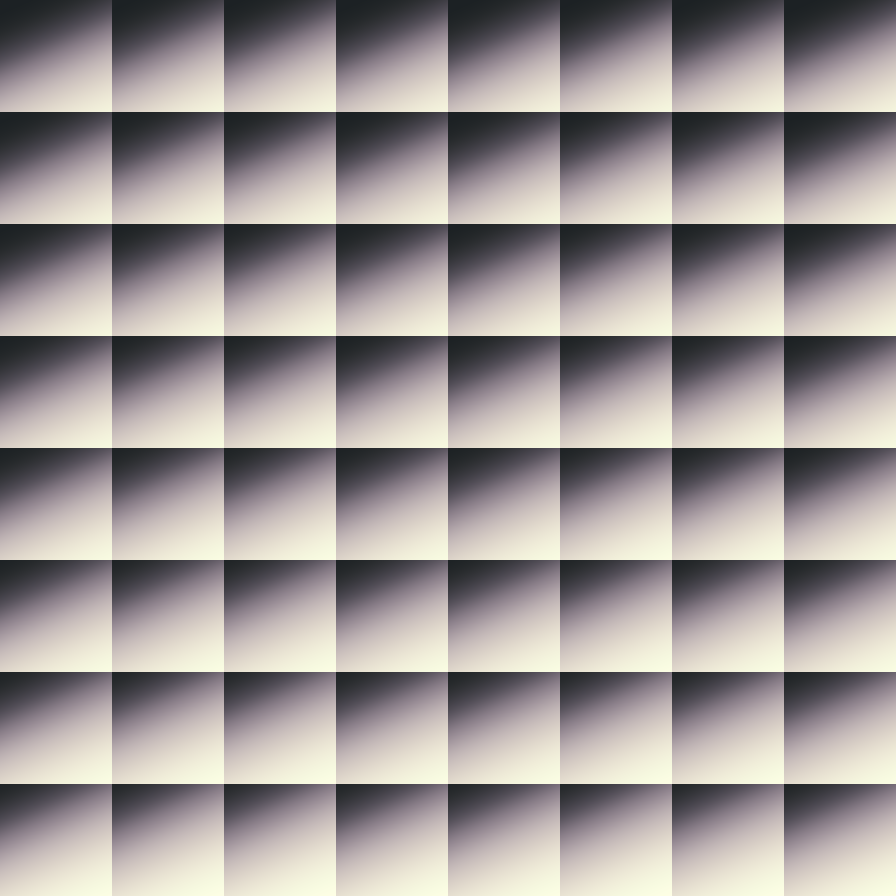
This pattern is drawn by a WebGL 2 fragment shader. Its source:

```glsl
#version 300 es
precision highp float;
// A square grid of tiles, each shaded by a tilted ramp from near-black at the
// top left through mauve to cream at the bottom right. Lower rows are lighter
// and a slow sine varies the columns; cell edges are smoothed by supersampling.

#define TILES 8.0            // repeats across and down
#define TILT 0.45            // sideways slope of the ramp
#define ROW_SHIFT 0.10       // ramp offset at the top and bottom rows
#define COLUMN_SHIFT 0.025   // ramp offset between columns
#define COLUMN_PERIOD 3.5    // columns per cycle of that offset
#define STOP_SPACING 0.2     // ramp distance between colour stops
#define SAMPLES 2            // subsamples per pixel side

uniform vec2 u_resolution;
out vec4 fragColor;

const float TAU = 6.28318;
const int LAST_STOP = 8;
const vec3 RAMP[9] = vec3[9](
    vec3(0.11, 0.13, 0.14),
    vec3(0.165, 0.175, 0.185),
    vec3(0.31, 0.295, 0.33),
    vec3(0.55, 0.505, 0.545),
    vec3(0.74, 0.695, 0.70),
    vec3(0.86, 0.825, 0.785),
    vec3(0.935, 0.92, 0.845),
    vec3(0.97, 0.98, 0.88),
    vec3(1.0, 1.0, 0.90));

vec3 rampStop(int i) {
    return RAMP[clamp(i, 0, LAST_STOP)];
}

// Catmull-Rom blend through the stops, free of visible bands.
vec3 rampColor(float t) {
    float s = clamp(t / STOP_SPACING, 0.0, float(LAST_STOP));
    int i = int(floor(s));
    float f = s - float(i);
    vec3 a = rampStop(i - 1), b = rampStop(i);
    vec3 c = rampStop(i + 1), d = rampStop(i + 2);
    return b + 0.5 * f * (c - a + f * (2.0 * a - 5.0 * b + 4.0 * c - d
             + f * (3.0 * (b - c) + d - a)));
}

// Colour at a canvas position, with both axes from 0 to 1.
vec3 tileColor(vec2 uv) {
    vec2 grid = vec2(uv.x, 1.0 - uv.y) * TILES;
    vec2 cell = floor(grid);
    vec2 local = fract(grid);

    // Offsets that stay constant within a tile
    float rowOffset = ROW_SHIFT * (2.0 * cell.y / (TILES - 1.0) - 1.0);
    float columnOffset = -COLUMN_SHIFT * cos(TAU * cell.x / COLUMN_PERIOD);

    return rampColor(local.y + TILT * local.x + rowOffset + columnOffset);
}

void main() {
    vec3 sum = vec3(0.0);
    for (int y = 0; y < SAMPLES; y++) {
        for (int x = 0; x < SAMPLES; x++) {
            vec2 offset = (vec2(x, y) + 0.5) / float(SAMPLES) - 0.5;
            sum += tileColor((gl_FragCoord.xy + offset) / u_resolution);
        }
    }
    fragColor = vec4(sum / float(SAMPLES * SAMPLES), 1.0);
}
```
